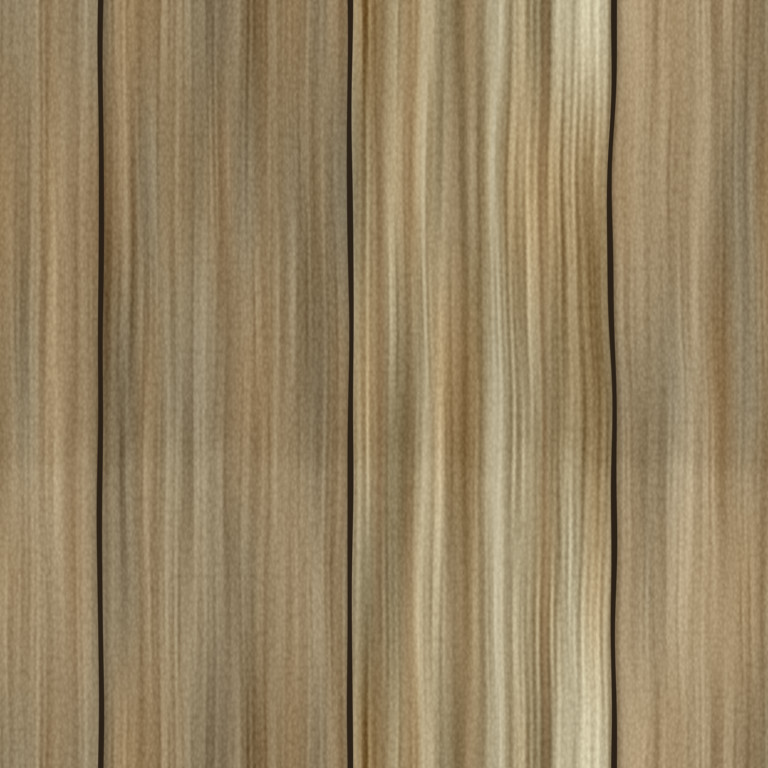
Give the GLSL for this texture, as a WebGL 2 fragment shader.

```glsl
#version 300 es
precision highp float;

#define SEAM_HALF_WIDTH 0.0033
#define SEAM_SHADE 0.007
#define BROAD_GRAIN 0.15
#define MEDIUM_GRAIN 0.17
#define FINE_GRAIN 0.15
#define FIBRE_DEPTH 0.065
#define RIDGE_DEPTH 0.065
#define RIDGES_PER_PLANK 34.0
#define LOWER_WEAR 0.035

uniform vec2 u_resolution;
out vec4 fragColor;

const float TAU = 6.2831853;
const int PLANKS = 3;
const float SEAMS[PLANKS] = float[](0.131, 0.456, 0.798);
const float CONTRAST[PLANKS] = float[](0.75, 1.2, 0.7);
const vec3 WOOD[PLANKS] = vec3[](
    vec3(0.545, 0.47, 0.35), vec3(0.64, 0.57, 0.43), vec3(0.615, 0.54, 0.415));
const vec3 SEAM_COLOR = vec3(0.17, 0.13, 0.085);
const vec3 STAIN = vec3(0.45, 0.33, 0.20);
const vec3 BLEACH = vec3(0.72, 0.68, 0.56);

// Long streaks: plank, position across it, half width, bleach (+) or stain (-)
const int BANDS = 10;
const vec4 STREAKS[BANDS] = vec4[](
    vec4(0, 0.30, 0.060, 0.25), vec4(0, 0.50, 0.040, -0.22),
    vec4(0, 0.70, 0.030, 0.28), vec4(1, 0.11, 0.025, -0.60),
    vec4(1, 0.22, 0.022, -0.45), vec4(1, 0.28, 0.025, 0.50),
    vec4(1, 0.42, 0.065, -0.48), vec4(1, 0.555, 0.030, 0.95),
    vec4(1, 0.74, 0.018, -0.65), vec4(2, 0.90, 0.045, -0.30));

float hash(vec2 p) {
    vec3 q = fract(vec3(p.xyx) * vec3(0.1031, 0.1030, 0.0973));
    q += dot(q, q.yzx + 33.33);
    return fract((q.x + q.y) * q.z);
}

// Value noise that wraps after the given number of cells, centred on zero
float grain(vec2 uv, vec2 cells) {
    vec2 p = uv * cells, i = floor(p), f = fract(p);
    f = f * f * (3.0 - 2.0 * f);
    vec2 a = mod(i, cells), b = mod(i + 1.0, cells);
    vec2 seed = cells.yx;
    float low = mix(hash(a + seed), hash(vec2(b.x, a.y) + seed), f.x);
    float high = mix(hash(vec2(a.x, b.y) + seed), hash(b + seed), f.x);
    return mix(low, high, f.y) - 0.5;
}

// Wrapping cellular distance for the short fibres
float fibres(vec2 uv, vec2 cells) {
    vec2 p = uv * cells, i = floor(p);
    float nearest = 1.0;
    for (int y = -1; y <= 1; y++)
    for (int x = -1; x <= 1; x++) {
        vec2 cell = i + vec2(x, y), id = mod(cell, cells);
        vec2 point = cell + vec2(hash(id), hash(id + 71.0));
        nearest = min(nearest, distance(p, point));
    }
    return nearest;
}

// Layered sines bend each seam and still meet at top and bottom
float seamBend(float y, float k) {
    float sway = sin(TAU * (y + 0.42 + 0.31 * k)) * 0.6
               + sin(TAU * (2.0 * y + 0.17 * k)) * 0.5
               + sin(TAU * (5.0 * y + 0.43 * k)) * 0.18;
    return sway * mix(0.0012, 0.0038, step(1.5, k));
}

void main() {
    vec2 uv = gl_FragCoord.xy / u_resolution;

    // Find the plank and the distance to the seam on either side
    float left = 1.0, right = 1.0;
    int plank = 0;
    for (int k = 0; k < PLANKS; k++) {
        float offset = fract(uv.x - SEAMS[k] - seamBend(uv.y, float(k)));
        if (offset < left) { left = offset; plank = k; }
        right = min(right, 1.0 - offset);
    }
    float across = left / (left + right);
    vec2 wood = vec2((float(plank) + across) / float(PLANKS), uv.y);
    wood.x += 0.0012 * sin(TAU * (2.0 * uv.y + 3.0 * across));

    // Grain from broad bands down to fibres
    float broad = grain(wood, vec2(25.0, 2.0));
    float fine = grain(wood, vec2(245.0, 5.0));
    float tone = BROAD_GRAIN * broad + FINE_GRAIN * fine
               + MEDIUM_GRAIN * grain(wood, vec2(94.0, 3.0));
    tone *= CONTRAST[plank];
    tone += FIBRE_DEPTH * (0.45 - fibres(wood, vec2(210.0, 120.0)));
    tone += 0.045 * grain(uv, vec2(310.0, 260.0));

    // Raised ridges, strongest on the middle plank
    float ridgeArea = smoothstep(0.16, 0.04, across) + smoothstep(0.58, 0.66, across);
    float ridgeFade = 0.65 + grain(wood, vec2(18.0, 7.0));
    float ridge = sin(TAU * (RIDGES_PER_PLANK * across + 0.8 * broad));
    tone += RIDGE_DEPTH * ridge * ridgeFade * (plank == 1 ? ridgeArea : 0.12);

    // Weathered lower part with a ragged upper limit
    float limit = 0.40 + 0.05 * grain(wood, vec2(40.0, 1.0));
    float wear = smoothstep(limit + 0.02, limit - 0.02, uv.y) * smoothstep(0.0, 0.2, uv.y);
    tone += LOWER_WEAR * (wear - 0.3);
    vec3 color = WOOD[plank] + tone * vec3(0.95, 1.0, 0.98);
    color += vec3(0.05, 0.0, -0.04) * grain(wood, vec2(31.0, 4.0));

    // Stained and bleached streaks
    for (int k = 0; k < BANDS; k++) {
        vec4 streak = STREAKS[k];
        float reach = (across - streak.y) / streak.z;
        float cover = exp(-reach * reach) * step(abs(streak.x - float(plank)), 0.5);
        cover *= abs(streak.w) * clamp(0.8 + 0.8 * fine + 0.7 * broad, 0.0, 1.0);
        color = mix(color, (streak.w > 0.0 ? BLEACH : STAIN) + 0.7 * tone, cover);
    }

    // Shaded plank edges and the dark gap
    float gap = min(left, right);
    color *= 1.0 - 0.28 * exp(-gap / SEAM_SHADE);
    float soft = max(0.0012, 0.75 / u_resolution.x);
    float halfWidth = SEAM_HALF_WIDTH * (1.0 + 0.35 * sin(TAU * (3.0 * uv.y + float(plank) * 0.2)) * 0.6);
    color = mix(SEAM_COLOR, color, smoothstep(halfWidth - soft, halfWidth + soft, gap));
    fragColor = vec4(clamp(color, 0.0, 1.0), 1.0);
}
```
